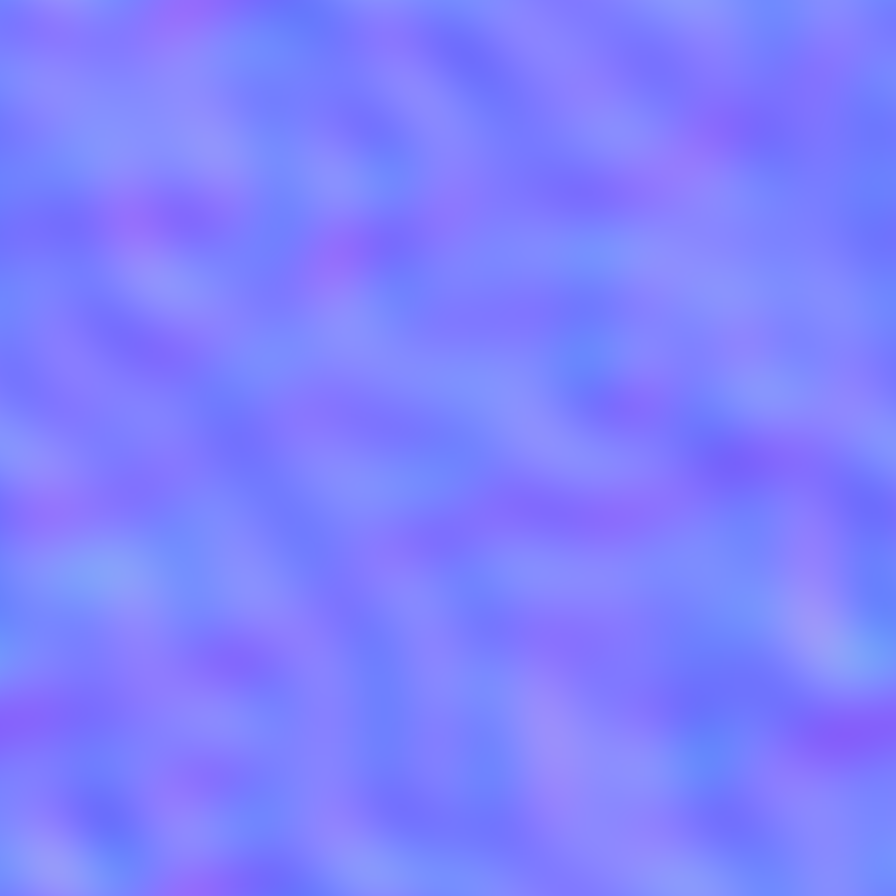
Write a WebGL 1 fragment shader that draws this texture map.

```glsl
precision highp float;

uniform vec2 u_resolution;

const int WAVE_COUNT = 52;
const float MIN_REPEATS = 2.0;      // longest wave, repeats per tile
const float MAX_REPEATS = 9.6;      // shortest wave, repeats per tile
const float MAIN_ANGLE = 0.96;      // mean travel direction, radians
const float ANGLE_SPREAD = 1.25;    // largest turn away from it
const float SLOPE_STRENGTH = 0.0212;
const float SHORT_WAVE_FADE = 0.25; // weakening of the shortest waves
const float TAU = 6.2831853;
const float GOLDEN_STEP = 0.618034;

float hash(float n) {
  return fract(sin(n * 12.9898 + 4.137) * 4375.85);
}

// Analytic slope of layered sines; whole wave numbers make it tile.
vec2 surfaceSlope(vec2 uv) {
  vec2 slope = vec2(0.0);
  for (int i = 0; i < WAVE_COUNT; i++) {
    float id = float(i);
    float rank = (id + 0.5) / float(WAVE_COUNT);
    float turn = 2.0 * fract(id * GOLDEN_STEP + 0.31) - 1.0;
    float angle = MAIN_ANGLE + ANGLE_SPREAD * turn;
    float repeats = mix(MIN_REPEATS, MAX_REPEATS, rank);
    vec2 wave = floor(repeats * vec2(cos(angle), sin(angle)) + 0.5);
    float weight = 1.0 + SHORT_WAVE_FADE * (1.0 - 2.0 * rank);
    float phase = TAU * (dot(wave, uv) + hash(id));
    slope += normalize(wave) * weight * cos(phase);
  }
  return SLOPE_STRENGTH * slope;
}

void main() {
  vec2 uv = gl_FragCoord.xy / u_resolution;

  // Pack the unit normal into colour.
  vec2 tilt = surfaceSlope(uv);
  vec3 normal = vec3(tilt, sqrt(max(1.0 - dot(tilt, tilt), 0.0)));
  gl_FragColor = vec4(0.5 + 0.5 * normal, 1.0);
}
```
